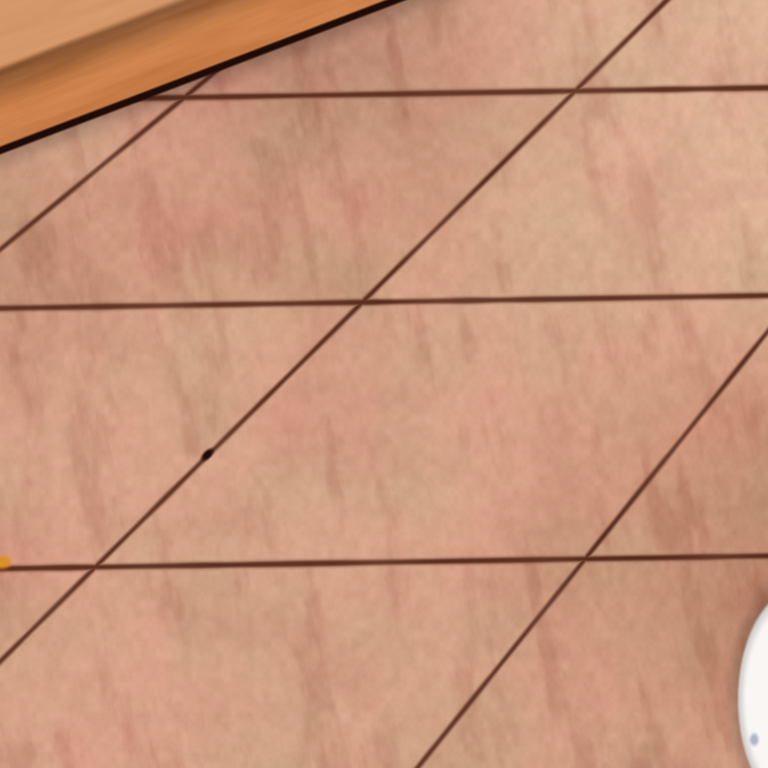
Reproduce this texture procedurally as a WebGL 1 fragment shader.

```glsl
precision highp float;
// Terracotta floor tiles seen at a slant, with thin dark joints.
// A planar perspective is inverted to get tile coordinates; noise adds streaks,
// and a wooden plinth and a white rounded object overlap the corners.
uniform vec2 u_resolution;

#define CLAY vec3(0.825, 0.628, 0.525)
#define CLAY_DARK vec3(0.70, 0.475, 0.385)
#define JOINT vec3(0.33, 0.155, 0.095)
#define WOOD vec3(0.74, 0.465, 0.27)
#define WOOD_TOP vec3(0.83, 0.59, 0.41)
#define SHADOW vec3(0.12, 0.045, 0.025)
#define WHITE vec3(0.95, 0.935, 0.93)
#define JOINT_WIDTH vec2(0.0052, 0.0066)
#define STREAKS 0.42
#define TILE_VARIATION 0.03

float hash(vec2 p) {
  vec3 q = fract(vec3(p.xyx) * 0.1031);
  q += dot(q, q.yzx + 33.33);
  return fract((q.x + q.y) * q.z);
}

float noise(vec2 p) {
  vec2 i = floor(p), f = fract(p);
  f = f * f * (3.0 - 2.0 * f);
  return mix(mix(hash(i), hash(i + vec2(1, 0)), f.x),
             mix(hash(i + vec2(0, 1)), hash(i + vec2(1, 1)), f.x), f.y);
}

float fbm(vec2 p) {
  float sum = 0.0, gain = 0.5;
  for (int k = 0; k < 4; k++) {
    sum += gain * noise(p);
    p = p * 2.03 + 17.3;
    gain *= 0.5;
  }
  return sum / 0.9375;
}

// Screen position (y down) to tile coordinates: x across, y towards the viewer.
vec2 tileCoords(vec2 p) {
  vec2 across = vec2(0.509, -0.0085);
  vec2 toward = vec2(-0.325, 0.2354) + 0.101 * p;
  vec2 d = p - vec2(0.749, 0.1185);
  float det = across.x * toward.y - across.y * toward.x;
  return vec2(d.x * toward.y - d.y * toward.x,
              across.x * d.y - across.y * d.x) / det;
}

// Screen distance to the nearest joint of each direction.
vec2 jointDistance(vec2 p) {
  float e = 0.001;
  vec2 t = tileCoords(p);
  vec2 dx = (tileCoords(p + vec2(e, 0)) - t) / e;
  vec2 dy = (tileCoords(p + vec2(0, e)) - t) / e;
  vec2 toLine = abs(fract(t + 0.5) - 0.5);
  return toLine / sqrt(dx * dx + dy * dy);
}

vec3 clay(vec2 p) {
  vec2 slanted = vec2(p.x - 0.18 * p.y, p.y);
  float streak = fbm(slanted * vec2(34, 9) + 3.0);
  float blotch = fbm(p * 7.0 + 40.0);
  float grain = fbm(p * vec2(95, 75));
  float dark = smoothstep(0.5, 0.82, streak) * STREAKS
             + smoothstep(0.45, 0.8, blotch) * 0.25;
  vec3 col = mix(CLAY, CLAY_DARK, dark);
  col += vec3(0.016, -0.006, 0.002) * (fbm(p * 11.0 + 9.0) - 0.5) * 4.0;
  col += (grain - 0.5) * 0.07;
  // Light falls from the upper right; the far left and lower right are dimmer.
  col += vec3(0.05, 0.08, 0.07) * smoothstep(0.5, 0.0, length(p - vec2(1.0, 0.12)));
  col -= vec3(0.07, 0.08, 0.08) * smoothstep(0.4, 0.0, length(p - vec2(1.0, 0.68)));
  col -= vec3(0.09, 0.11, 0.09) * smoothstep(0.3, 0.0, length((p - vec2(0.38, 0.04)) * vec2(0.8, 1.4)));
  return col + (hash(floor(tileCoords(p)) + 11.0) - 0.5) * TILE_VARIATION;
}

void main() {
  float px = 1.0 / min(u_resolution.x, u_resolution.y);
  vec2 p = gl_FragCoord.xy / u_resolution;
  p.y = 1.0 - p.y;
  vec3 col = clay(p);

  // Joints with uneven darkness and a soft brown fringe.
  vec2 dist = jointDistance(p);
  vec2 halfWidth = 0.5 * JOINT_WIDTH * (0.85 + 0.3 * noise(p * 23.0));
  vec2 fringe = 1.0 - smoothstep(halfWidth * 0.5, halfWidth * 2.1 + px, dist);
  vec2 core = 1.0 - smoothstep(halfWidth - 0.0015 - px, halfWidth + 0.0008 + px, dist);
  col = mix(col, CLAY_DARK * 0.75, 0.6 * max(fringe.x, fringe.y));
  col = mix(col, JOINT, max(core.x, core.y) * (0.72 + 0.26 * noise(p * 14.0 + 5.0)));

  // Chipped joint and a small amber crumb.
  vec2 chip = p - vec2(0.270, 0.592);
  chip = vec2(chip.x - chip.y, chip.x + chip.y) * 0.7071;
  float chipDist = length(chip / vec2(1.5, 0.8)) - 0.006;
  col = mix(SHADOW, col, smoothstep(-0.002 - px, 0.002 + px, chipDist));
  float crumb = length((p - vec2(0.002, 0.732)) * vec2(0.7, 1.0)) - 0.008;
  col = mix(vec3(0.86, 0.56, 0.16), col, smoothstep(-0.004, 0.003 + px, crumb));

  // Plinth: front face, top board and contact shadow.
  float edge = (p.y - 0.196 + 0.38 * p.x) / 1.07;
  float along = p.x - 0.38 * p.y;
  float woodGrain = fbm(vec2(along * 7.0, edge * 85.0)) - 0.5;
  vec3 face = WOOD * mix(0.72, 1.07, smoothstep(-0.1, -0.045, edge)) + woodGrain * 0.12;
  vec3 board = WOOD_TOP + woodGrain * 0.05;
  vec3 wood = mix(board, face, smoothstep(-0.104 - px, -0.096 + px, edge));
  col *= 1.0 - 0.2 * smoothstep(0.035, 0.0, edge);
  col = mix(wood, col, smoothstep(-px, px, edge));
  col = mix(SHADOW, col, smoothstep(0.0025, 0.0055 + px, abs(edge)));

  // White rounded object with a shaded rim and a faint blue mark.
  float oval = (length((p - vec2(1.042, 0.911)) / vec2(0.081, 0.145)) - 1.0) * 0.081;
  vec3 white = WHITE * mix(1.03, 0.86, smoothstep(-0.012, 0.0, oval));
  float mark = length((p - vec2(0.982, 0.963)) * vec2(1.4, 1.0));
  white = mix(white, vec3(0.55, 0.6, 0.72), 0.7 * smoothstep(0.012, 0.003, mark));
  col *= 1.0 - 0.18 * smoothstep(0.02, 0.0, oval);
  gl_FragColor = vec4(mix(white, col, smoothstep(-0.001 - px, 0.001 + px, oval)), 1.0);
}
```
